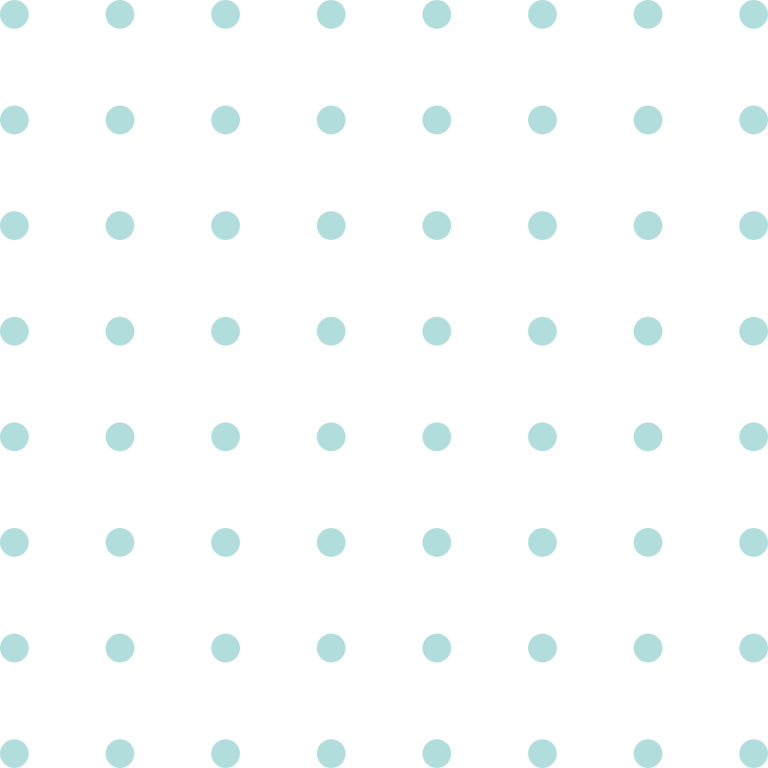
Give the GLSL for this pattern, as a WebGL 1 fragment shader.

```glsl
precision highp float;

uniform vec2 u_resolution;

#define DOTS_PER_SIDE 8.0
#define DOT_RADIUS 0.0187
#define BACKGROUND vec3(1.0)
#define DOT_COLOR vec3(0.695, 0.871, 0.861)

// Signed distance to the nearest dot; the outer dots touch the canvas edges
float dotGridDistance(vec2 p) {
    float spacing = (1.0 - 2.0 * DOT_RADIUS) / (DOTS_PER_SIDE - 1.0);
    vec2 cell = floor((p - DOT_RADIUS) / spacing + 0.5);
    cell = clamp(cell, 0.0, DOTS_PER_SIDE - 1.0);
    vec2 center = DOT_RADIUS + cell * spacing;
    return length(p - center) - DOT_RADIUS;
}

void main() {
    float canvasSize = min(u_resolution.x, u_resolution.y);
    vec2 p = gl_FragCoord.xy / canvasSize;

    // Blend across about one and a half pixels at the rim
    float halfEdge = 0.75 / canvasSize;
    float coverage = 1.0 - smoothstep(-halfEdge, halfEdge, dotGridDistance(p));

    gl_FragColor = vec4(mix(BACKGROUND, DOT_COLOR, coverage), 1.0);
}
```
